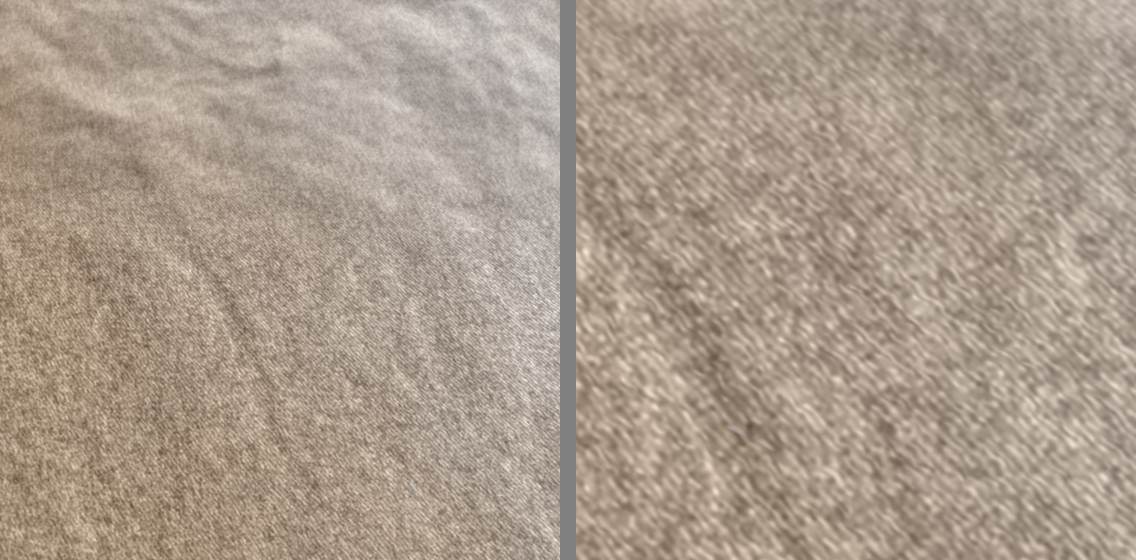
Left, the full canvas; right, a detail of the centre.
Reproduce this texture procedurally as a WebGL 1 fragment shader.

```glsl
precision highp float;
// Worn tan cotton cloth lying on a table, seen at a slant.
// A fine twill is projected in perspective and blurs with distance; noise
// relief and a few long creases shade it, and some pale lint lies on top.
uniform vec2 u_resolution;

float hash(vec2 p) {
  vec3 q = fract(vec3(p.xyx) * 0.1031);
  q += dot(q, q.yzx + 33.33);
  return fract((q.x + q.y) * q.z);
}

float noise(vec2 p) {
  vec2 i = floor(p), f = fract(p);
  f = f * f * (3.0 - 2.0 * f);
  return mix(mix(hash(i), hash(i + vec2(1, 0)), f.x),
             mix(hash(i + vec2(0, 1)), hash(i + vec2(1, 1)), f.x), f.y);
}

float fbm(vec2 p) {
  float sum = 0.0, gain = 0.5;
  for (int i = 0; i < 4; i++) {
    sum += gain * noise(p);
    p = mat2(1.6, 1.2, -1.2, 1.6) * p + 7.3;
    gain *= 0.48;
  }
  return sum;
}

// Height of the cloth: steep diagonal folds nearby, crumples far away.
float relief(vec2 uv) {
  vec2 warp = vec2(fbm(uv * 4.0 + 3.0), fbm(uv * 4.0 + 19.0)) - 0.5;
  vec2 p = uv + 0.16 * warp;
  float folds = fbm(vec2(p.x * 7.0 + p.y * 2.6, p.y * 2.4 - p.x) + 11.0);
  float crumples = fbm(vec2(p.x * 6.0 + p.y * 2.0, p.y * 9.0) + 41.0);
  return mix(folds * 0.65, crumples * 1.2, smoothstep(0.45, 0.85, uv.y));
}

// Long creases: a dark valley beside a thin lit edge.
float creases(vec2 uv) {
  float shade = 0.0;
  for (int i = 0; i < 4; i++) {
    float k = float(i);
    float middle = 0.28 + 0.14 * hash(vec2(k, 5.0));
    float center = 0.24 + 0.2 * k - (0.3 + 0.16 * k) * (uv.y - middle)
                 + 0.05 * (noise(vec2(uv.y * 9.0, k * 8.0)) - 0.5);
    float d = (uv.x - center) / (0.012 + 0.012 * noise(vec2(uv.y * 12.0, k + 30.0)));
    float reach = 1.0 - smoothstep(0.08, 0.32, abs(uv.y - middle));
    float depth = reach * (0.35 + 0.65 * noise(vec2(uv.y * 8.0, k * 3.0 + 60.0)));
    float strength = i == 1 ? 1.1 : 0.45;
    shade += strength * depth * (0.6 * exp(-(d + 1.5) * (d + 1.5)) - exp(-d * d));
  }
  return shade;
}

// Diagonal twill broken into short stitches, with thread streaks leaning
// both ways and a fine grain that survives in the blurred distance.
float weave(vec2 cloth, vec2 uv, float blur) {
  vec2 wander = vec2(noise(cloth * 11.0), noise(cloth * 11.0 + 50.0)) - 0.5;
  vec2 p = cloth + 0.004 * wander;
  float along = dot(p, vec2(0.62, -0.78)), across = dot(p, vec2(0.78, 0.62));
  float rib = sin(6.2832 * across * 132.0 + 3.4 * noise(p * 95.0));
  float stitch = noise(vec2(along * 165.0, across * 185.0));
  float ribs = rib * (0.1 + 0.8 * stitch) + 1.3 * (stitch - 0.5);
  float warpThread = noise(vec2(p.x * 185.0 + p.y * 50.0, p.y * 42.0 - p.x * 9.0)) - 0.5;
  float weftThread = noise(vec2(p.x * 52.0 - p.y * 6.0, p.y * 135.0 + p.x * 30.0)) - 0.5;
  float grain = noise(uv * mat2(235.0, 110.0, -110.0, 235.0) + 400.0) - 0.5;
  float fuzz = noise(p * vec2(80.0, 45.0) + 90.0) - 0.5;
  // The twill shows on the right; a plainer crosshatch shows lower left.
  float twill = smoothstep(0.0, 0.5, uv.x + 0.4 * uv.y);
  float sharp = ribs * mix(0.06, 0.092, twill) + warpThread * mix(0.18, 0.125, twill)
              + weftThread * mix(0.15, 0.09, twill) + grain * 0.17;
  return mix(sharp, warpThread * 0.055 + fuzz * 0.05 + grain * 0.085, blur);
}

// Sparse flecks of lint, each a short soft-edged fibre.
float lint(vec2 uv) {
  float cover = 0.0;
  for (int i = 0; i < 9; i++) {
    float k = float(i) + 1.0;
    vec2 d = uv - vec2(hash(vec2(k, 2.0)), 0.75 * hash(vec2(k, 9.0)));
    float turn = 6.2832 * hash(vec2(k, 17.0));
    d = mat2(cos(turn), -sin(turn), sin(turn), cos(turn)) * d;
    d.y += 0.004 * (noise(uv * 140.0) - 0.5);
    float size = 0.0025 + 0.004 * hash(vec2(k, 23.0));
    float fleck = length(d / vec2(size * 1.6, size * 0.65));
    cover = max(cover, (1.0 - smoothstep(0.3, 1.5, fleck)) * (0.4 + 0.5 * hash(vec2(k, 31.0))));
  }
  return cover;
}

void main() {
  vec2 uv = gl_FragCoord.xy / u_resolution;

  // Screen to cloth plane: threads shrink toward the top.
  float distanceScale = 1.0 / (1.0 - 0.45 * uv.y);
  vec2 cloth = vec2(uv.x - 0.5, uv.y) * distanceScale + 2.0;
  float blur = smoothstep(0.45, 0.85, uv.y + 0.06 * (uv.x - 0.5));

  // Warm tan near the lower left, cool sheen toward the upper right.
  float sheen = smoothstep(0.2, 1.8, uv.x * 1.05 + uv.y * 0.8);
  sheen += 0.3 * (fbm(uv * 5.0 + 70.0) - 0.47);
  vec3 warmTan = vec3(0.635, 0.55, 0.46), paleGrey = vec3(0.73, 0.705, 0.69);
  vec3 color = mix(warmTan, paleGrey, clamp(sheen, 0.0, 1.0));

  // Relief lit from the upper right, then creases and threads.
  float slope = relief(uv) - relief(uv + vec2(0.011, 0.013));
  float shade = clamp(slope * 0.85, -0.16, 0.11) + 0.12 * creases(uv);
  shade += weave(cloth, uv, blur);
  color += shade * vec3(1.0, 1.0, 0.98);

  color = mix(color, vec3(0.82, 0.80, 0.80), lint(uv));
  gl_FragColor = vec4(clamp(color, 0.0, 1.0), 1.0);
}
```
